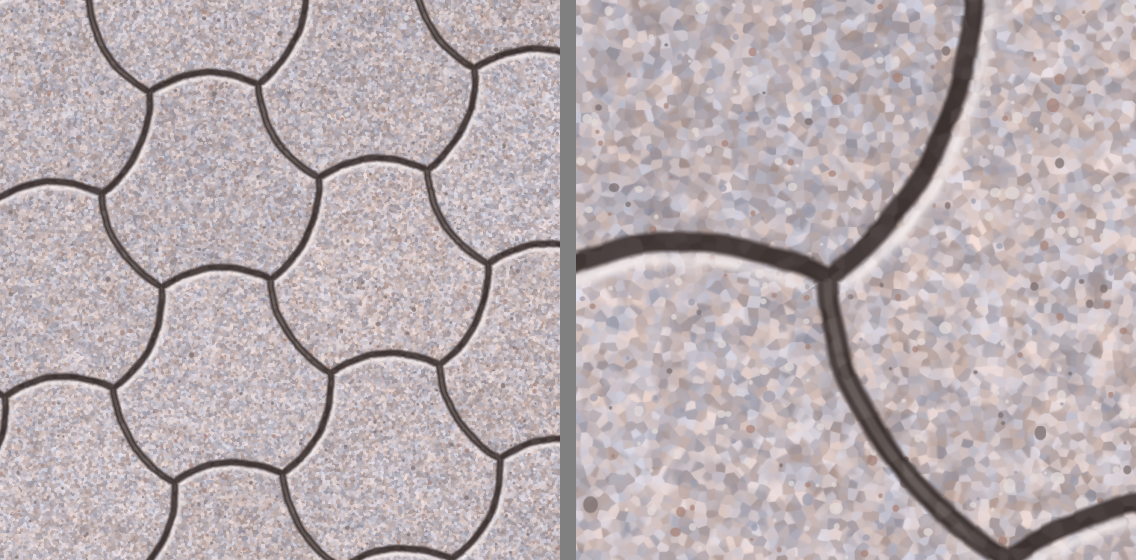
Left: the whole. Right: its middle third, enlarged.
Give the GLSL for this texture, as a Shadertoy shader.

```glsl
// Interlocking concrete pavers on a slightly skewed hexagonal lattice.
// Each paver is a disc with three neighbouring discs bitten out of it; dark joints,
// lit bevels and smooth cellular grain with scattered pebbles finish the surface.

const vec2 STEP_RIGHT = vec2(0.302, -0.153);   // lattice steps in canvas units
const vec2 STEP_DOWN = vec2(0.0225, -0.348);
const vec2 FIRST_CENTRE = vec2(0.3747, 0.6689);
const vec2 HEX_RIGHT = vec2(0.894, -0.448);    // the same steps on a regular lattice
const vec2 HEX_DOWN = vec2(0.0593, -0.998);
const float HEX_SCALE = 0.342;                 // canvas length of one regular step
const float DISC_RADIUS = 0.57735;

const vec3 STONE = vec3(0.757, 0.713, 0.728);
const vec3 BEVEL_LIGHT = vec3(0.93, 0.90, 0.90);
const vec3 JOINT_DARK = vec3(0.27, 0.23, 0.225);
const vec3 JOINT_DUSTY = vec3(0.39, 0.35, 0.34);
const vec2 LIGHT_DIR = vec2(-0.5, 0.866);

vec3 hash3(vec2 p) {
    vec3 q = fract(p.xyx * vec3(0.1031, 0.1030, 0.0973));
    q += dot(q, q.yxz + 33.33);
    return fract((q.xxy + q.yzz) * q.zyx);
}

// Cellular noise whose random cell values blend softly into each other.
vec3 cellGrain(vec2 p) {
    vec2 cell = floor(p);
    vec3 sum = vec3(0.0);
    float total = 0.0;
    for (int y = -1; y <= 1; y++)
    for (int x = -1; x <= 1; x++) {
        vec2 id = cell + vec2(x, y);
        vec2 offset = id + hash3(id + 71.0).xy - p;
        float weight = exp(-12.0 * dot(offset, offset));
        sum += weight * hash3(id + 19.0);
        total += weight;
    }
    return sum / total;
}

// Signed distance to one paver (xy: outward edge normal, z: distance).
vec3 paverEdge(vec2 p) {
    vec2 biters[3] = vec2[3](HEX_DOWN, -HEX_RIGHT, HEX_RIGHT - HEX_DOWN);
    vec3 edge = vec3(p / max(length(p), 1e-4), length(p) - DISC_RADIUS);
    for (int k = 0; k < 3; k++) {
        vec2 toBiter = biters[k] - p;
        float reach = length(toBiter);
        if (DISC_RADIUS - reach > edge.z)
            edge = vec3(toBiter / max(reach, 1e-4), DISC_RADIUS - reach);
    }
    return edge;
}

// Finds the paver that owns p; its lattice index is returned in id.
vec3 nearestPaver(vec2 p, out vec2 id) {
    vec2 lattice = inverse(mat2(STEP_RIGHT, STEP_DOWN)) * (p - FIRST_CENTRE);
    vec3 best = vec3(0.0, 0.0, 1e3);
    id = vec2(0.0);
    for (int y = -1; y <= 1; y++)
    for (int x = -1; x <= 1; x++) {
        vec2 candidate = round(lattice) + vec2(x, y);
        vec3 edge = paverEdge(mat2(HEX_RIGHT, HEX_DOWN) * (lattice - candidate));
        if (edge.z < best.z) { best = edge; id = candidate; }
    }
    return best;
}

// Sparse round pebbles: white, rust, slate blue or dark.
vec3 addPebbles(vec3 color, vec2 p, float density, float pixel) {
    vec2 cell = floor(p);
    vec3 rnd = hash3(cell + 137.0);
    vec3 look = hash3(cell + 311.0);
    float radius = mix(0.12, 0.34, look.x * look.x);
    vec2 centre = mix(vec2(radius), vec2(1.0 - radius), rnd.xy);
    float dist = length((p - cell - centre) * vec2(1.0, 0.8 + 0.4 * look.z));
    float mask = 1.0 - smoothstep(radius - pixel, radius + pixel, dist);
    vec3 tint = look.y < 0.5 ? vec3(0.89, 0.86, 0.85)
              : look.y < 0.70 ? vec3(0.66, 0.52, 0.48)
              : look.y < 0.88 ? vec3(0.62, 0.62, 0.68) : vec3(0.48, 0.43, 0.43);
    return mix(color, tint, 0.75 * mask * step(rnd.z, density));
}

vec3 stoneColor(vec2 p, vec2 id, float pixel) {
    vec3 fine = cellGrain(p * 190.0) - 0.5;
    vec3 coarse = cellGrain(p * 85.0 + 40.0) - 0.5;
    vec3 batch = hash3(id + 53.0) - 0.5;
    float mottle = sin(p.x * 17.0 + 2.0 * sin(p.y * 11.0)) * sin(p.y * 19.0 + p.x * 7.0);
    vec3 color = STONE + 0.21 * fine.x + 0.10 * coarse.x + 0.008 * mottle;
    color += vec3(0.05, 0.0, -0.05) * fine.y + vec3(0.04, 0.0, -0.04) * coarse.y;
    color += 0.03 * batch.x + vec3(0.012, 0.0, -0.012) * batch.y;
    color = addPebbles(color, p * 75.0, 0.16, pixel * 75.0);
    return addPebbles(color, p * 120.0 + 60.0, 0.14, pixel * 120.0);
}

void mainImage(out vec4 fragColor, in vec2 fragCoord) {
    float pixel = 1.0 / iResolution.y;
    vec2 p = fragCoord * pixel;
    vec2 wobble = 0.0009 * (sin(p.yx * 43.0 + 1.0) + 0.5 * sin(p.yx * 131.0));
    vec2 id;
    vec3 edge = nearestPaver(p + wobble, id);
    float depth = -edge.z * HEX_SCALE;
    float facing = dot(edge.xy, LIGHT_DIR);
    float rough = cellGrain(p * 120.0 + 9.0).x - 0.5;

    // Stone with a worn, lit bevel on edges that face the light.
    vec3 color = stoneColor(p, id, pixel);
    float bevel = exp(-pow((depth - 0.0105) / 0.0042, 2.0));
    color = mix(color, BEVEL_LIGHT, bevel * smoothstep(0.1, 0.9, facing) * (0.85 + 0.5 * rough));
    color *= 1.0 - 0.10 * exp(-depth / 0.007) * smoothstep(0.3, -0.2, facing);

    // Joint: crisp and dark across the light, broad and dusty along it.
    float across = smoothstep(0.2, 0.7, abs(facing));
    float halfWidth = mix(0.0066, 0.0060, across) + 0.0012 * rough;
    float joint = 1.0 - smoothstep(halfWidth - 0.0017 - pixel, halfWidth + 0.0012 + pixel, depth);
    float dust = (1.0 - across) * (1.0 - smoothstep(0.001, 0.004, depth));
    color = mix(color, mix(JOINT_DARK, JOINT_DUSTY, dust) + 0.08 * rough, joint);

    fragColor = vec4(clamp(color, 0.0, 1.0), 1.0);
}
```
